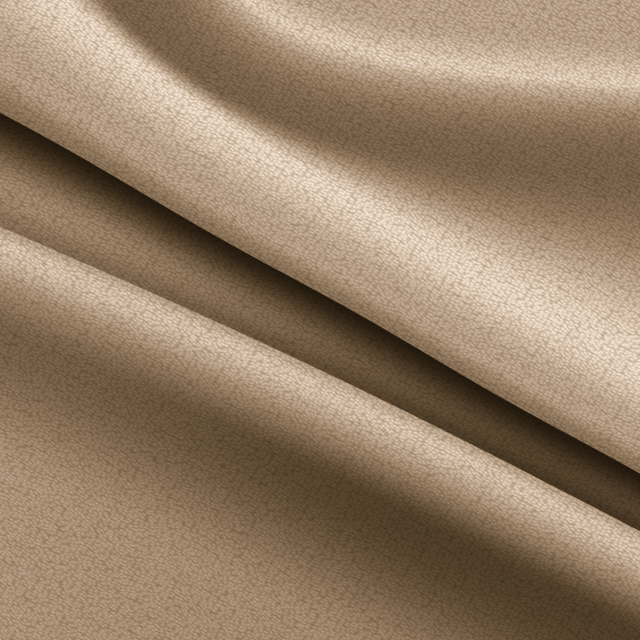
Reproduce this texture procedurally as a three.js fragment shader.

```glsl
// Draped tan woven cloth with diagonal folds, deep creases and a fine grain.
varying vec2 vUv;

vec2 hash2(vec2 p) {
  return fract(sin(vec2(dot(p, vec2(127.1, 311.7)), dot(p, vec2(269.5, 183.3)))) * 4375.85);
}

// Distance to the nearest jittered cell centre
float cellular(vec2 p) {
  vec2 cell = floor(p), f = fract(p);
  float nearest = 2.0;
  for (int j = -1; j <= 1; j++) {
    for (int i = -1; i <= 1; i++) {
      vec2 o = vec2(float(i), float(j));
      vec2 d = o + 0.15 + 0.7 * hash2(cell + o) - f;
      nearest = min(nearest, dot(d, d));
    }
  }
  return sqrt(nearest);
}

float upperEdge(float x) { return 0.824 - 0.566 * x + 0.002 * sin(x * 14.0); }
float lowerEdge(float x) { return 0.646 - 0.476 * x + 0.014 * sin(x * 3.14); }

// Large fold above the upper edge: crest, valley, then a second crest
float upperTone(vec2 p) {
  float edge = upperEdge(p.x);
  float crest = edge + 0.165 + 0.1 * exp(-5.0 * p.x);
  float valley = 0.72 + 0.25 * exp(-4.0 * (p.x - 0.2));
  float farCrest = 0.93 - 0.065 * p.x + 0.07 * exp(-8.0 * (p.x - 0.42));
  float rise = (p.y - edge) / (crest - edge);
  float tone = mix(0.50, 0.68, smoothstep(0.0, 0.3, rise));
  tone = mix(tone, 0.86, smoothstep(0.35, 1.0, rise));
  tone = mix(tone, 0.45, smoothstep(crest, valley, p.y));
  float climb = clamp((p.y - valley) / (farCrest - valley), 0.0, 1.0);
  tone = mix(tone, 0.83, climb * climb * (0.6 + 0.4 * climb));
  return mix(tone, 0.69, smoothstep(farCrest, farCrest + 0.07, p.y));
}

// Recessed strip shaded by the fold above it
float creaseTone(vec2 p) {
  float top = upperEdge(p.x);
  float depth = (top - p.y) / (top - lowerEdge(p.x));
  float lit = mix(0.59, 0.31, smoothstep(0.0, 0.9, p.x));
  float tone = mix(0.12, lit, smoothstep(-0.05, 0.65, depth));
  return tone * (1.0 - 0.18 * smoothstep(0.7, 1.0, depth));
}

// Narrow fold below the lower edge, rolling into shadow and then flat cloth
float lowerTone(vec2 p) {
  float drop = lowerEdge(p.x) - p.y;
  float tone = mix(0.68, 0.79, smoothstep(0.0, 0.025, drop));
  tone = mix(tone, 0.60, smoothstep(0.03, 0.10, drop));
  float shade = mix(0.44, 0.30, smoothstep(0.0, 0.7, p.x));
  tone = mix(tone, shade, smoothstep(0.075, 0.165, drop));
  float flatTone = mix(0.64, 0.56, p.x);
  return mix(tone, flatTone, smoothstep(0.175, 0.39 + 0.06 * p.x, drop));
}

void main() {
  vec2 p = vUv;

  // Layer the three surfaces with smooth edges
  float tone = mix(lowerTone(p), creaseTone(p),
    smoothstep(-0.0015, 0.0015, p.y - lowerEdge(p.x)));
  tone = mix(tone, upperTone(p),
    smoothstep(-0.0015, 0.0015, p.y - upperEdge(p.x)));

  // Axes along and across the folds, gently bent by layered sines
  vec2 q = vec2(0.87 * p.x - 0.5 * p.y, 0.5 * p.x + 0.87 * p.y);
  q += 0.003 * vec2(sin(q.y * 19.0 + q.x * 7.0), sin(q.x * 23.0) + 0.5 * sin(q.x * 41.0 + q.y * 17.0));

  // Woven grain, fine ribs and soft puckers
  float grain = 0.48 - cellular(q * vec2(125.0, 215.0));
  float pucker = 0.48 - cellular(q * vec2(24.0, 70.0));
  float rib = sin(q.y * 1150.0 + 1.5 * sin(q.x * 380.0));
  float thread = sin(p.x * 1020.0) * sin(p.y * 1020.0);
  tone *= 1.0 + 0.30 * grain + 0.06 * pucker + 0.025 * rib + 0.02 * thread;

  // Warm brown shadows turning to cream highlights
  tone = clamp(tone, 0.0, 0.95);
  vec3 color = vec3(tone, tone * (0.70 + 0.24 * tone), tone * (0.34 + 0.55 * tone));
  gl_FragColor = vec4(color, 1.0);
}
```
